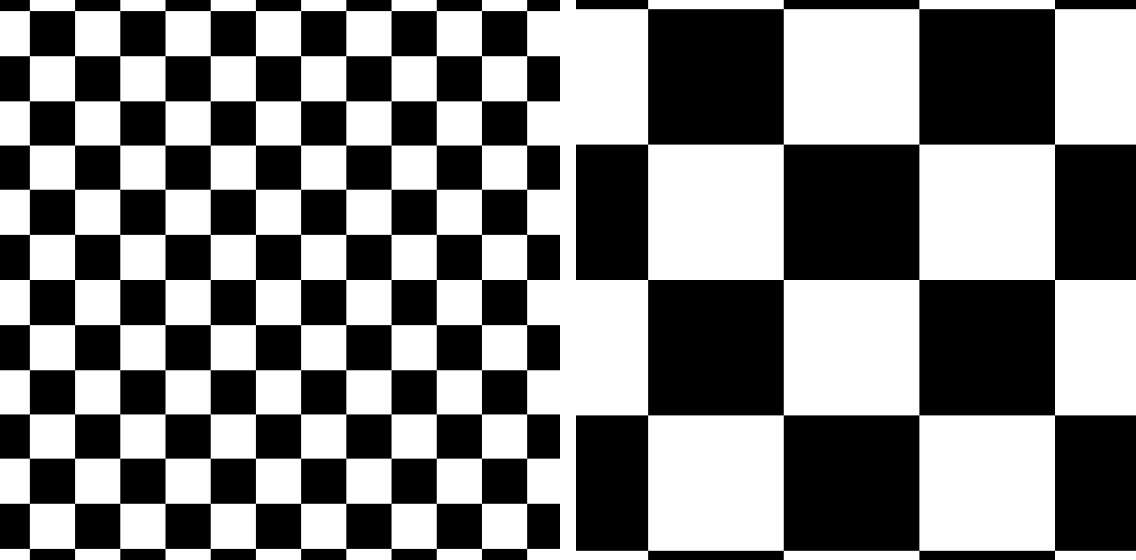
Left: the whole. Right: its middle third, enlarged.
Reproduce this pattern procedurally as a Shadertoy shader.

```glsl
// Black and white checkerboard with slightly uneven row heights.
// Each axis gives a signed wave, +1 in even cells and -1 in odd ones, ramped
// over one pixel at the edges; the product of both waves picks the colour.

const vec3  DARK  = vec3(0.0);
const vec3  LIGHT = vec3(1.0);
const float COLUMN_WIDTH = 0.08073;   // width of every column
const float COLUMN_EDGE  = 0.4570;    // left edge of an even column
const float ROW_TALL     = 0.0806;    // four of every six rows
const float ROW_SHORT    = 0.0789;    // the middle two of every six rows
const float ROW_EDGE     = 0.5;       // lower edge of an even row
const float ROWS_PERIOD  = 4.0 * ROW_TALL + 2.0 * ROW_SHORT;

// Row index with fraction, measured up from ROW_EDGE within one period of six
float rowCoordinate(float y) {
    float t = mod(y - ROW_EDGE, ROWS_PERIOD) - 0.5 * ROWS_PERIOD;
    float a = abs(t);
    float rows = min(a, ROW_SHORT) / ROW_SHORT + max(a - ROW_SHORT, 0.0) / ROW_TALL;
    return 3.0 + sign(t) * rows;
}

// Alternating cell sign, smoothed over one pixel; pixelSize is in cells
float cellSign(float cell, float pixelSize) {
    float edgeDistance = 0.5 - abs(mod(cell + 0.5, 2.0) - 1.0);
    return clamp(2.0 * edgeDistance / pixelSize, -1.0, 1.0);
}

void mainImage(out vec4 fragColor, in vec2 fragCoord) {
    vec2 uv = fragCoord / iResolution.y;
    float pixel = 1.0 / iResolution.y;

    float column = cellSign((uv.x - COLUMN_EDGE) / COLUMN_WIDTH, pixel / COLUMN_WIDTH);
    float row = cellSign(rowCoordinate(uv.y), pixel / ROW_TALL);

    // Equal signs are dark, opposite signs are light
    float darkness = 0.5 + 0.5 * column * row;
    fragColor = vec4(mix(LIGHT, DARK, darkness), 1.0);
}
```
